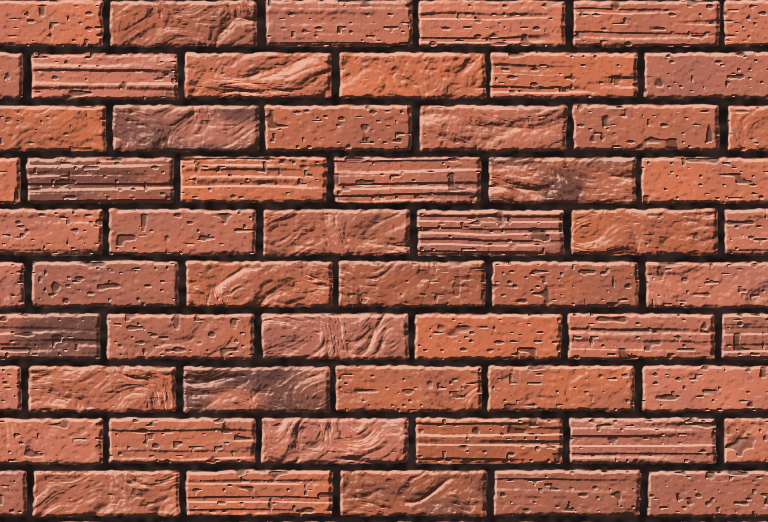
A Shadertoy shader for this texture:

```glsl
// Weathered red brick wall in running bond: five bricks across, ten courses down.
// Each brick is a wobbly rounded box with a height field of rock, grooves, pits
// and grain; the slope of that field is lit from the upper left.

const vec2  COUNT       = vec2(5.0, 10.0);   // bricks across, courses down
const float CELL_WIDTH  = 2.94;              // in course heights
const vec2  HALF_SIZE   = vec2(1.405, 0.442);
const float CORNER      = 0.05;
const float BEVEL       = 0.075;
const float BED_OFFSET  = 0.05;              // height of the lowest joint
const vec2  BOND_SHIFT  = vec2(0.17, 0.69);  // even and odd courses
const float COURSE_SLIP = 0.045;
const float SLOPE_STEP  = 0.022;
const vec2  LIGHT       = vec2(-0.62, 0.78);

const vec3 PINK      = vec3(0.76, 0.455, 0.375);
const vec3 ORANGE    = vec3(0.76, 0.415, 0.285);
const vec3 BURNT     = vec3(0.36, 0.25, 0.235);
const vec3 HIGHLIGHT = vec3(0.95, 0.74, 0.65);
const vec3 SHADOW    = vec3(0.20, 0.12, 0.10);
const vec3 MORTAR    = vec3(0.17, 0.125, 0.115);

float hash(vec2 p) {
    return fract(sin(dot(p, vec2(127.1, 311.7))) * 43758.5453);
}

float noise(vec2 p) {
    vec2 i = floor(p), f = fract(p);
    f = f * f * (3.0 - 2.0 * f);
    float low  = mix(hash(i), hash(i + vec2(1, 0)), f.x);
    float high = mix(hash(i + vec2(0, 1)), hash(i + vec2(1, 1)), f.x);
    return mix(low, high, f.y);
}

// Layered noise with creases
float ridges(vec2 p) {
    float sum = 0.0, gain = 0.5;
    for (int i = 0; i < 4; i++) {
        sum += gain * abs(2.0 * noise(p) - 1.0);
        p = mat2(1.6, 1.2, -1.2, 1.6) * p + 7.3;
        gain *= 0.48;
    }
    return sum;
}

// Signed distance to the worn outline of a brick
float outline(vec2 q, vec2 seed) {
    vec2 d = abs(q) - HALF_SIZE + CORNER;
    float box = length(max(d, 0.0)) + min(max(d.x, d.y), 0.0) - CORNER;
    float wear = noise(q * 3.0 + seed) * 0.03 + noise(q * 10.0 + seed) * 0.035;
    return box + wear - 0.028;
}

// Depth of the holes, 0 to 1
float pits(vec2 q, vec2 seed, float amount) {
    float large = noise(q * vec2(4.5, 7.0) + seed * 1.7);
    float small = noise(q * vec2(9.0, 12.0) + seed * 2.3);
    float hole = max(smoothstep(0.80, 0.93, large), smoothstep(0.82, 0.95, small));
    return hole * amount;
}

// Height of the brick face; kind = (roughness, grooves, pits)
float relief(vec2 q, vec2 seed, vec3 kind) {
    vec2 s = q + seed;
    float bend = noise(s * 1.3);
    float rock = ridges(s * vec2(1.0, 1.7) + bend * 1.5);
    float groove = noise(vec2(s.x * 0.35, s.y * 9.0 + bend * 0.4));
    float grain = noise(s * vec2(10.0, 13.0)) + 0.5 * noise(s * 21.0);
    float edge = smoothstep(0.02, -BEVEL, outline(q, seed));
    return 0.085 * edge + kind.x * 0.33 * rock
         + kind.y * 0.10 * smoothstep(0.2, 0.55, groove)
         + 0.026 * grain - 0.07 * pits(q, seed, kind.z);
}

void mainImage(out vec4 fragColor, in vec2 fragCoord) {
    vec2 p = fragCoord / iResolution.xy * COUNT * vec2(CELL_WIDTH, 1.0);
    float pixel = COUNT.y / iResolution.y;

    // Brick cell, wrapped so that the wall tiles
    float course = mod(floor(p.y - BED_OFFSET), COUNT.y);
    float shift = mod(course, 2.0) < 0.5 ? BOND_SHIFT.x : BOND_SHIFT.y;
    shift += (hash(vec2(course, 4.7)) - 0.5) * COURSE_SLIP;
    vec2 cell = vec2(p.x / CELL_WIDTH - shift, p.y - BED_OFFSET);
    vec2 id = vec2(mod(floor(cell.x), COUNT.x), course);
    vec2 q = (fract(cell) - 0.5) * vec2(CELL_WIDTH, 1.0);
    q += (vec2(hash(id + 0.3), hash(id + 0.6)) - 0.5) * vec2(0.05, 0.025);

    // Character of this brick
    vec2 seed = id * vec2(17.3, 9.7) + 3.1;
    float pick = hash(id + 11.2);
    vec3 kind = vec3(mix(0.18, 1.0, smoothstep(0.45, 0.75, pick)),
                     step(pick, 0.32) * (0.4 + 0.6 * hash(id + 5.9)),
                     mix(1.0, 0.25, smoothstep(0.5, 0.7, pick)));

    // Slope and light
    float h = relief(q, seed, kind);
    vec2 slope = vec2(relief(q + vec2(SLOPE_STEP, 0.0), seed, kind),
                      relief(q + vec2(0.0, SLOPE_STEP), seed, kind)) - h;
    float lit = -dot(slope / SLOPE_STEP, LIGHT);

    // Clay colour, with burnt patches on some bricks
    float tint = hash(id + 23.4);
    float cloud = noise((q + seed) * vec2(1.2, 2.2));
    vec3 clay = mix(PINK, ORANGE, clamp(tint + 0.5 * (cloud - 0.5), 0.0, 1.0));
    clay *= 0.90 + 0.17 * hash(id + 31.8) + 0.12 * (cloud - 0.5);
    float burn = smoothstep(0.72, 1.0, hash(id + 47.1));
    clay = mix(clay, BURNT, burn * smoothstep(0.25, 0.8, cloud) * 0.85);

    vec3 face = mix(clay, HIGHLIGHT, 0.85 * smoothstep(0.05, 1.0, lit));
    face = mix(face, SHADOW, 0.92 * smoothstep(0.0, 1.0, -lit));
    face = mix(face, SHADOW, 0.45 * pits(q, seed, kind.z));

    // Joints
    vec3 joint = MORTAR * (0.45 + 0.8 * noise(p * 7.0));
    float d = outline(q, seed);
    vec3 color = mix(joint, face, smoothstep(pixel, -pixel, d));
    fragColor = vec4(color, 1.0);
}
```
